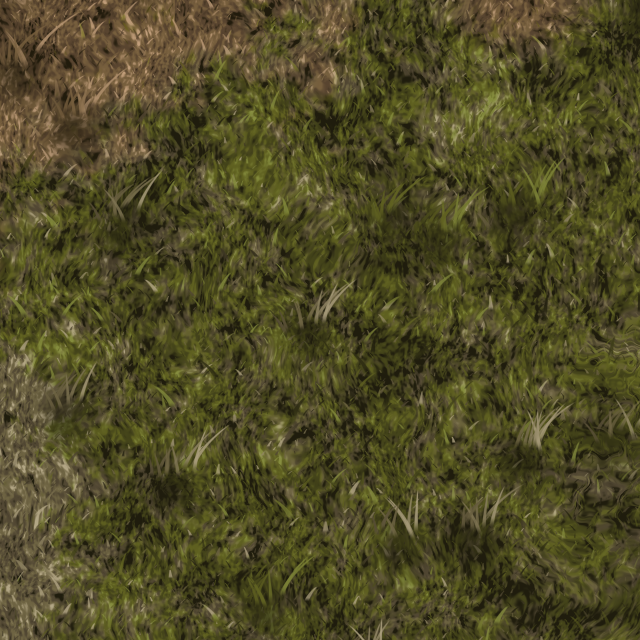
Give the GLSL for this texture, as a WebGL 1 fragment shader.

```glsl
precision highp float;
uniform vec2 u_resolution;

#define SHADE vec3(0.12, 0.11, 0.05)
#define OLIVE vec3(0.265, 0.265, 0.10)
#define GRASS vec3(0.37, 0.375, 0.125)
#define FRESH vec3(0.52, 0.55, 0.24)
#define SOIL vec3(0.32, 0.28, 0.20)
#define STRAW vec3(0.43, 0.39, 0.26)
#define PALE vec3(0.70, 0.65, 0.52)
#define RUST vec3(1.08, 0.95, 0.92)
#define SOFTNESS 0.0012
#define FINEST_CELLS 72.0
#define TUFT_CELLS 6.0
#define TUFT_SHARE 0.35

vec2 hash2(vec2 p) {
  vec3 q = fract(p.xyx * vec3(0.1031, 0.1030, 0.0973));
  q += dot(q, q.yzx + 33.33);
  return fract((q.xx + q.yz) * q.zy);
}

float corner(vec2 cell, vec2 offset) {
  return dot(hash2(cell) * 2.0 - 1.0, offset);
}

float gradientNoise(vec2 p) {
  p += 80.0;
  vec2 i = floor(p), f = fract(p);
  vec2 u = f * f * f * (f * (f * 6.0 - 15.0) + 10.0);
  vec2 e = vec2(1.0, 0.0);
  return mix(mix(corner(i, f), corner(i + e, f - e), u.x),
             mix(corner(i + e.yx, f - e.yx), corner(i + 1.0, f - 1.0), u.x), u.y);
}

vec3 ramp(float t, vec3 dark, vec3 low, vec3 mid, vec3 high) {
  vec3 c = mix(dark, low, smoothstep(0.0, 0.42, t));
  c = mix(c, mid, smoothstep(0.42, 0.78, t));
  return mix(c, high, smoothstep(0.78, 1.25, t));
}

vec3 growth(float tone, float dryness) {
  vec3 green = ramp(tone, SHADE, OLIVE, GRASS, FRESH);
  vec3 dry = ramp(tone, SHADE, SOIL, STRAW, PALE);
  return mix(green, dry, dryness);
}

// Coverage of a tapered blade that bends sideways as it rises from its root
float blade(vec2 d, float len, float lean, float width, float soft) {
  float t = d.y / len;
  float s = clamp(t, 0.0, 1.0);
  float slope = lean * (0.4 + 1.2 * s);
  float side = abs(d.x - lean * len * (0.4 * s + 0.6 * s * s)) / sqrt(1.0 + slope * slope);
  float halfWidth = width * (1.0 - 0.8 * s);
  float body = 1.0 - smoothstep(halfWidth - soft, halfWidth + soft, side);
  return body * smoothstep(0.0, 0.3, t) * (1.0 - smoothstep(0.85, 1.0, t));
}

void main() {
  vec2 p = gl_FragCoord.xy / u_resolution.y;
  float soft = max(SOFTNESS, 0.6 / u_resolution.y);

  // Regions: dry bank at the upper left, dry left edge, worn lower right
  float wander = gradientNoise(p * 5.0) + 0.7 * gradientNoise(p * 15.0)
    + 0.5 * gradientNoise(p * 40.0);
  float bank = smoothstep(-0.12, 0.12, p.y - 0.66 - 0.7 * p.x + 0.3 * wander);
  float edge = 1.0 - smoothstep(0.0, 0.17, p.x + 0.18 * wander + max(p.y - 0.4, 0.0));
  float crest = 1.0 - smoothstep(0.03, 0.11, length((p - vec2(0.81, 1.0)) * vec2(0.7, 1.0)));
  float worn = smoothstep(0.0, 0.3, p.x - 0.75 - 0.4 * p.y + 0.1 * wander);
  float region = max(max(bank, edge), crest);

  // Matted undergrowth: short streaks, slightly tilted from place to place
  vec2 bend = vec2(gradientNoise(p * 8.0 + 7.0), gradientNoise(p * 8.0 + 31.0)) * 0.04;
  bend += vec2(gradientNoise(p * 24.0 + 3.0), gradientNoise(p * 24.0 + 17.0)) * 0.01;
  vec2 q = p + bend;
  q.x -= worn * 0.5 * p.y;
  float clumps = gradientNoise(p * vec2(6.0, 8.0) + 50.0)
    + 0.9 * gradientNoise(p * vec2(15.0, 19.0) + 60.0);
  float mats = gradientNoise(q * vec2(40.0, 36.0));
  float streaks = gradientNoise(q * vec2(88.0, 48.0) + 11.0);
  float fibres = gradientNoise(q * vec2(165.0, 85.0) + 23.0);
  float specks = gradientNoise(q * vec2(230.0, 170.0) + 37.0);
  float tone = 0.48 + 0.5 * clumps
    + mix(1.0, 0.6, worn) * (0.55 * mats + 0.7 * streaks + 0.65 * fibres + 0.4 * specks);
  float patches = 0.8 * gradientNoise(q * 14.0 + 41.0)
    + 0.8 * gradientNoise(q * vec2(48.0, 40.0) + 5.0)
    + 0.6 * gradientNoise(q * vec2(120.0, 80.0) + 71.0);
  float dryness = clamp(0.31 + 0.75 * patches + 0.6 * region + 0.1 * worn, 0.0, 1.0);
  vec3 color = growth(tone + 0.13 * region, smoothstep(0.15, 0.75, dryness));

  // Scattered blades, from fine and dense to long and sparse
  for (int layer = 0; layer < 5; layer++) {
    float level = float(layer);
    float cells = FINEST_CELLS * pow(0.74, level);
    vec2 g = p * cells + level * 19.0;
    for (int k = 0; k < 9; k++) {
      vec2 id = floor(g) + vec2(mod(float(k), 3.0), floor(float(k) / 3.0)) - 1.0;
      vec2 root = hash2(id + 10.0), form = hash2(id + 140.0), look = hash2(id + 270.0);
      float present = step(form.y, 0.75 - 0.11 * level);
      float lean = (form.x - 0.47) * 2.0;
      float cover = blade(g - id - root, 0.4 + 0.45 * look.y, lean,
                          0.065 + 0.05 * root.x, soft * cells);
      float light = 0.06 + look.x * (0.95 + 0.1 * level) + 0.45 * clumps + 0.1 * region;
      float dryBlade = smoothstep(-0.15, 0.15, dryness - look.y + 0.1);
      color = mix(color, growth(light, dryBlade), cover * present * mix(0.8, 0.4, worn));
    }
  }

  // Fanned tufts with a shaded foot
  vec2 g = p * TUFT_CELLS;
  for (int k = 0; k < 9; k++) {
    vec2 id = floor(g) + vec2(mod(float(k), 3.0), floor(float(k) / 3.0)) - 1.0;
    vec2 look = hash2(id + 400.0);
    float present = step(look.x, TUFT_SHARE) * (1.0 - worn);
    vec2 d = g - id - hash2(id + 520.0);
    vec2 spread = d * vec2(4.5, 3.5) + 0.8 * wander;
    color = mix(color, SHADE, 0.6 * exp(-dot(spread, spread)) * present);
    for (int n = 0; n < 9; n++) {
      vec2 form = hash2(id + vec2(float(n) * 13.0, 640.0));
      vec2 offset = vec2((form.y - 0.5) * 0.4, form.x * 0.15);
      float cover = blade(d - offset, 0.2 + 0.25 * form.y, (form.x - 0.4) * 1.8,
                          0.02, soft * TUFT_CELLS);
      vec3 leaf = growth(0.5 + 0.7 * form.y, max(region, step(0.6, look.y)));
      color = mix(color, leaf, 0.85 * cover * present);
    }
  }

  color *= mix(vec3(1.0), RUST, max(bank, crest));
  gl_FragColor = vec4(color, 1.0);
}
```
